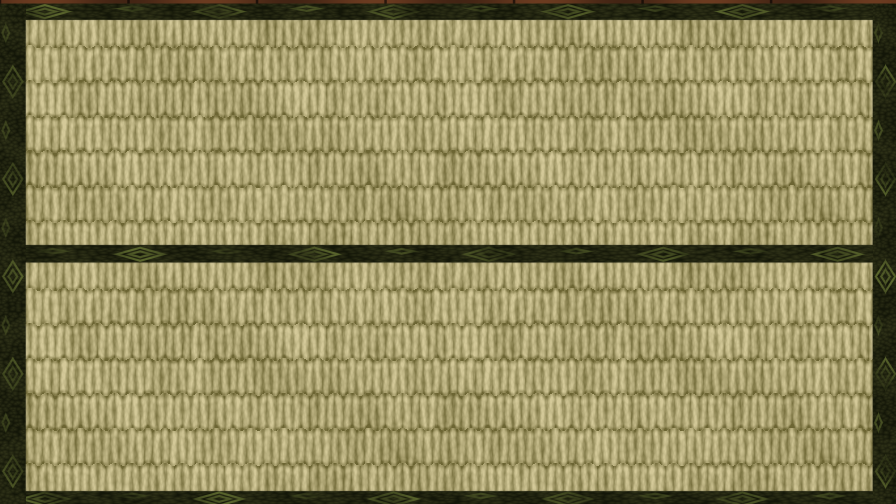
This texture is drawn by a WebGL 1 fragment shader. Its source:

```glsl
precision highp float;
// Two woven rush mats, one above the other, in dark cloth binding with diamonds.
// Each mat repeats one panel of 50 ribs twice across; stitched rows shift the ribs
// by half a step, and cellular noise and layered sines give the straw its wear.
uniform vec2 u_resolution;

float hash(vec2 p) {
  p = fract(p * vec2(0.1031, 0.1137));
  p += dot(p, p.yx + 33.33);
  return fract((p.x + p.y) * p.x * 7.13);
}

// Distance to the nearest of the scattered cell points.
float cellular(vec2 p) {
  vec2 cell = floor(p);
  float nearest = 1.5;
  for (int j = -1; j <= 1; j++) {
    for (int i = -1; i <= 1; i++) {
      vec2 c = cell + vec2(float(i), float(j));
      vec2 point = c + vec2(hash(c), hash(c + 57.0));
      nearest = min(nearest, length(p - point));
    }
  }
  return nearest;
}

// Soft mask of the interval from a to b.
float span(float x, float a, float b, float soft) {
  return smoothstep(a - soft, a + soft, x) * (1.0 - smoothstep(b - soft, b + soft, x));
}

// Outline of a diamond with the given half sizes.
float diamond(vec2 p, vec2 size, float soft) {
  float edge = (dot(abs(p) / size, vec2(1.0)) - 1.0) / length(1.0 / size);
  return 1.0 - smoothstep(0.0007, 0.0015 + soft, abs(edge));
}

// Large nested diamonds with small off-centre ones between them; x runs along the band.
float motif(vec2 p, float period, vec2 size, float shift, float soft) {
  vec2 large = vec2(mod(p.x + 0.5 * period, period) - 0.5 * period, p.y);
  vec2 small = vec2(mod(p.x, period) - 0.5 * period, p.y - shift);
  float lines = max(diamond(large, size, soft), 0.8 * diamond(large, size * 0.45, soft));
  return max(lines, 0.65 * diamond(small, size * vec2(0.5, 0.35), soft));
}

vec3 straw(vec2 p, float top) {
  float x = mod(p.x - 0.051, 0.8403);
  float depth = top - p.y;

  // Stitched rows, their edges stepping up and down from rib to rib
  float row = (depth - 0.0532) / 0.0694 + 0.045 * sin(x * 187.0);
  float rowId = floor(row);
  float along = fract(row);
  float rib = x * 59.5 + 0.5 * mod(rowId, 2.0);
  float ribId = floor(rib);

  // Rounded ribs, each with its own tone
  float bend = 0.07 * sin(row * 6.283 + ribId * 2.4);
  float v = pow(0.5 - 0.5 * cos(6.2832 * (rib + bend)), 0.65);
  v = 0.10 + 0.76 * v + 0.28 * (hash(vec2(ribId, rowId + 9.0)) - 0.5);

  // Fine fibres and broad fading
  v += 0.34 * (0.5 - cellular(vec2(x * 190.0, depth * 75.0)));
  v += 0.05 * sin(x * 9.0 + 2.0 * sin(depth * 13.0)) + 0.04 * sin(x * 23.0 - depth * 31.0);

  // Dark dashes in the stitches, with a pale lip below
  float seam = 1.0 - smoothstep(0.02, 0.13, min(along, 1.0 - along));
  float strength = 0.28 + 0.22 * hash(vec2(rowId, 4.0));
  v -= seam * strength * (0.55 + 0.9 * hash(vec2(ribId, rowId)));
  v += 0.12 * span(along, 0.14, 0.25, 0.05);

  // Faint join between the two panels
  v -= 0.10 * (1.0 - smoothstep(0.0, 0.004, abs(p.x - 0.8913)));
  return mix(vec3(0.50, 0.47, 0.275), vec3(0.80, 0.76, 0.57), clamp(v, -0.25, 1.1));
}

vec3 binding(vec2 p, float soft) {
  // Dark cloth with uneven threads
  float side = 1.0 - span(p.x, 0.051, 1.7315, 0.0001);
  vec2 grain = mix(vec2(65.0, 190.0), vec2(110.0, 160.0), side);
  float thread = 1.0 - cellular(p * grain) + 0.15 * sin(p.x * 40.0 + 3.0 * sin(p.y * 27.0));
  vec3 color = mix(vec3(0.075, 0.085, 0.03), vec3(0.18, 0.19, 0.09), clamp(thread - 0.1, 0.0, 1.0));

  // Motifs turn to follow the upright bands
  float lines;
  if (side > 0.5) {
    float center = p.x < 0.9 ? 0.0255 : 1.757;
    lines = motif(vec2(p.y - 0.838, p.x - center), 0.1933, vec2(0.030, 0.019), -0.014, soft);
  } else {
    float middle = span(p.y, 0.3, 0.7, 0.001);
    float center = p.y > 0.7 ? 0.977 : mix(0.010, 0.4955, middle);
    float start = mix(0.435, 0.278, middle);
    lines = motif(vec2(p.x - start, p.y - center), 0.346, vec2(0.046, 0.013), 0.006, soft);
  }
  float fade = 0.55 + 0.35 * sin(p.x * 31.0 + p.y * 43.0) * sin(p.x * 17.0);
  return mix(color, vec3(0.38, 0.43, 0.19), lines * fade);
}

void main() {
  vec2 p = gl_FragCoord.xy / u_resolution * vec2(16.0 / 9.0, 1.0);
  float soft = 1.0 / u_resolution.y;

  // Mats with a soft shadow along the binding
  float top = p.y > 0.4965 ? 0.9606 : 0.4792;
  float bottom = p.y > 0.4965 ? 0.5139 : 0.0255;
  float mat = span(p.x, 0.051, 1.7315, soft * 0.7) * span(p.y, bottom, top, soft * 0.7);
  float shade = span(p.x, 0.051, 1.7315, 0.005) * span(p.y, bottom, top, 0.004);
  vec3 color = mix(binding(p, soft), straw(p, top) * mix(0.72, 1.0, shade), mat);

  // Sliver of brown floor boards along the top
  float joint = abs(fract(p.x / 0.255 - 0.5) - 0.5) * 0.255;
  vec3 floorColor = vec3(0.40, 0.22, 0.12) * (0.85 + 0.2 * sin(p.x * 19.0));
  floorColor *= mix(0.4, 1.0, smoothstep(0.001, 0.004, joint));
  color = mix(color, floorColor, smoothstep(0.993 - soft, 0.993 + soft, p.y));
  gl_FragColor = vec4(color, 1.0);
}
```
